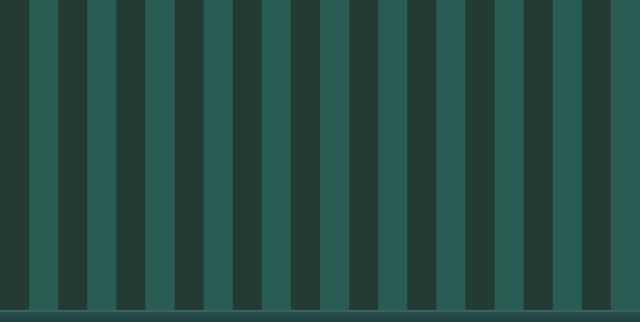
A Shadertoy shader for this pattern:

```glsl
const float STRIPE_PAIRS = 11.0;    // dark and teal pairs across the width
const float BAND_TOP = 0.0315;      // heights are fractions of the canvas height
const float TRIM_TOP = 0.0375;
const float BAND_SHADE = 0.08;      // brightness change from band middle to edge

const vec3 DARK_GREEN = vec3(0.143, 0.230, 0.200);
const vec3 TEAL = vec3(0.160, 0.362, 0.328);
const vec3 BAND_COLOR = vec3(0.140, 0.282, 0.272);
const vec3 TRIM_COLOR = vec3(0.240, 0.390, 0.385);

// Coverage of the positive side of an edge, one pixel wide.
float coverage(float signedDistance, float pixelSize) {
    return clamp(signedDistance / pixelSize + 0.5, 0.0, 1.0);
}

// Equal vertical stripes, starting with dark at the left.
vec3 stripes(float x, float pixelSize) {
    float phase = fract(x * STRIPE_PAIRS + 0.25);
    float edge = abs(phase - 0.5) - 0.25;
    return mix(DARK_GREEN, TEAL, coverage(edge, pixelSize * STRIPE_PAIRS));
}

// Solid base band, slightly lighter towards its top.
vec3 baseBand(float y) {
    float height = clamp(y / BAND_TOP, 0.0, 1.0);
    return BAND_COLOR * (1.0 + BAND_SHADE * (2.0 * height - 1.0));
}

void mainImage(out vec4 fragColor, in vec2 fragCoord) {
    vec2 uv = fragCoord / iResolution.xy;
    vec2 pixel = 1.0 / iResolution.xy;

    // Layer the trim line and band over the stripes.
    vec3 color = stripes(uv.x, pixel.x);
    color = mix(color, TRIM_COLOR, coverage(TRIM_TOP - uv.y, pixel.y));
    color = mix(color, baseBand(uv.y), coverage(BAND_TOP - uv.y, pixel.y));

    fragColor = vec4(color, 1.0);
}
```
